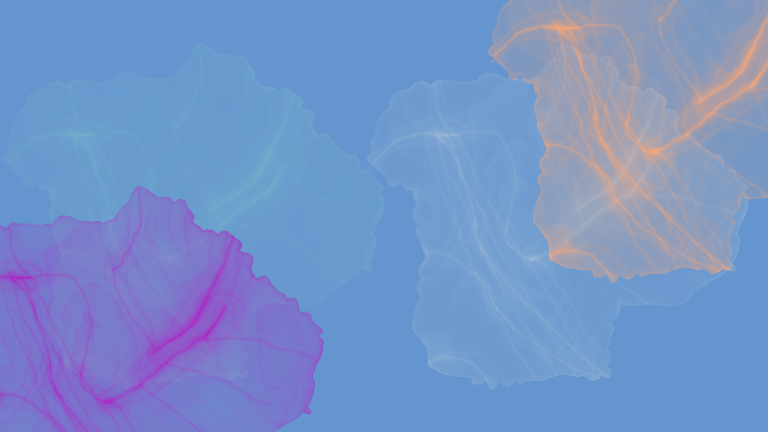
Reproduce this background procedurally as a WebGL 2 fragment shader.

```glsl
#version 300 es
precision highp float;
// Four translucent alcohol-ink blots with fine glowing veins on a flat blue ground.

uniform vec2 u_resolution;
out vec4 fragColor;

// Layout units: the canvas is 4.32 units high, y runs downward.
const float CANVAS_HEIGHT = 4.32;
const vec3 GROUND = vec3(0.395, 0.585, 0.81);
const vec3 TEAL = vec3(0.49, 0.74, 0.78);
const vec3 MIST = vec3(0.7, 0.78, 0.84);
const vec3 ORANGE = vec3(1.0, 0.65, 0.45);
const vec3 PURPLE = vec3(0.69, 0.13, 0.77);
const vec2 MIST_SHIFT = vec2(3.64, 0.0);
const vec2 ORANGE_SHIFT = vec2(4.85, -1.07);
const vec2 PURPLE_SHIFT = vec2(-0.61, 1.43);
const float EDGE_ROUGHNESS = 0.13;
const float SCALLOP = 0.07;
const float VEIN_WOBBLE = 0.16;
const float VEIN_SCALE = 0.6;
const float FOLDS = 8.0;
const int CURVE_STEPS = 8;

// Coarse silhouette shared by all blots.
const int CORNERS = 22;
const vec2 OUTLINE[CORNERS] = vec2[CORNERS](
  vec2(0.04, 1.62), vec2(0.09, 1.22), vec2(0.35, 0.84), vec2(0.7, 0.82),
  vec2(1.75, 0.76), vec2(2.0, 0.45), vec2(2.42, 0.62), vec2(2.62, 0.89),
  vec2(2.96, 0.91), vec2(3.18, 1.35), vec2(3.52, 1.58), vec2(3.82, 1.9),
  vec2(3.72, 2.68), vec2(3.08, 3.08), vec2(2.57, 3.02), vec2(2.45, 3.76),
  vec2(1.25, 3.87), vec2(0.64, 3.7), vec2(0.48, 3.1), vec2(0.58, 2.62),
  vec2(0.48, 1.9), vec2(0.24, 1.84));

float hash(vec2 p) {
  return fract(sin(dot(p, vec2(127.1, 311.7))) * 43758.5453);
}

float noise(vec2 p) {
  vec2 i = floor(p), f = fract(p);
  f = f * f * (3.0 - 2.0 * f);
  return mix(mix(hash(i), hash(i + vec2(1, 0)), f.x),
             mix(hash(i + vec2(0, 1)), hash(i + vec2(1, 1)), f.x), f.y);
}

float fbm(vec2 p) {
  float sum = 0.0, amp = 0.53;
  for (int i = 0; i < 4; i++) {
    sum += amp * noise(p);
    p = mat2(1.6, 1.2, -1.2, 1.6) * p + 3.7;
    amp *= 0.5;
  }
  return sum;
}

float segmentDistance(vec2 p, vec2 a, vec2 b) {
  vec2 ab = b - a;
  return length(p - a - ab * clamp(dot(p - a, ab) / dot(ab, ab), 0.0, 1.0));
}

// Signed distance to the silhouette, negative inside.
float outlineDistance(vec2 p) {
  float d = 1e3, side = 1.0;
  for (int i = 0; i < CORNERS; i++) {
    vec2 a = OUTLINE[i], b = OUTLINE[(i + 1) % CORNERS];
    d = min(d, segmentDistance(p, a, b));
    if ((a.y > p.y) != (b.y > p.y) &&
        p.x < a.x + (b.x - a.x) * (p.y - a.y) / (b.y - a.y)) side = -side;
  }
  return d * side;
}

// Glow along a quadratic curve: thin core, faint halo and a wandering echo line.
float vein(vec2 p, vec2 a, vec2 b, vec2 c, float width) {
  float d = 1e3, w = width * VEIN_SCALE;
  vec2 last = a;
  for (int i = 1; i <= CURVE_STEPS; i++) {
    float t = float(i) / float(CURVE_STEPS);
    vec2 next = mix(mix(a, b, t), mix(b, c, t), t);
    d = min(d, segmentDistance(p, last, next));
    last = next;
  }
  float gap = 0.2 * noise(p * 1.7 + a * 9.0);
  return 0.8 * exp(-d / w) + 0.18 * exp(-d / (6.0 * w)) + 0.25 * exp(-abs(d - gap) / w);
}

float veins(vec2 p) {
  float v = 0.0;
  // Crest and the long strands falling from it
  v += 0.7 * vein(p, vec2(0.08, 1.6), vec2(0.4, 1.28), vec2(0.9, 1.32), 0.025);
  v += 0.5 * vein(p, vec2(0.7, 0.84), vec2(0.72, 1.15), vec2(0.95, 1.33), 0.018);
  v += 0.6 * vein(p, vec2(0.75, 1.33), vec2(1.05, 1.65), vec2(1.08, 2.2), 0.018);
  v += 0.6 * vein(p, vec2(1.08, 2.2), vec2(1.22, 2.85), vec2(2.46, 3.76), 0.02);
  v += 0.5 * vein(p, vec2(0.55, 2.48), vec2(1.1, 2.6), vec2(1.32, 3.05), 0.025);
  v += 0.5 * vein(p, vec2(1.32, 3.05), vec2(1.6, 3.5), vec2(2.4, 3.78), 0.018);
  v += 0.6 * vein(p, vec2(0.64, 3.66), vec2(1.0, 3.45), vec2(1.28, 3.84), 0.025);
  // Loop and ridges of the upper half
  v += 0.5 * vein(p, vec2(0.8, 1.32), vec2(1.72, 1.15), vec2(1.43, 2.3), 0.016);
  v += 0.5 * vein(p, vec2(1.43, 2.3), vec2(1.4, 2.5), vec2(1.66, 2.6), 0.016);
  v += 0.5 * vein(p, vec2(2.01, 0.47), vec2(2.15, 1.0), vec2(1.74, 1.25), 0.016);
  v += 0.4 * vein(p, vec2(1.74, 1.25), vec2(1.8, 1.7), vec2(2.15, 2.05), 0.016);
  v += 0.7 * vein(p, vec2(2.95, 0.92), vec2(2.85, 1.6), vec2(2.15, 2.1), 0.025);
  v += 0.7 * vein(p, vec2(2.85, 1.66), vec2(2.4, 2.15), vec2(1.66, 2.6), 0.035);
  v += 0.3 * vein(p, vec2(2.85, 1.4), vec2(2.45, 1.9), vec2(2.0, 2.25), 0.17);
  v += 0.7 * exp(-length(p - vec2(1.66, 2.59)) / 0.05);
  // Threads fanning down the left body and out across the right
  for (float i = 0.0; i < 4.0; i++) {
    v += 0.35 * vein(p, vec2(0.65 + 0.1 * i, 1.35), vec2(0.9 + 0.2 * i, 2.6),
                     vec2(1.7 + 0.22 * i, 3.75), 0.016);
    v += 0.35 * vein(p, vec2(1.7 + 0.3 * i, 2.6 - 0.22 * i), vec2(2.1 + 0.25 * i, 3.1 - 0.4 * i),
                     vec2(2.4 + 0.45 * i, 3.5 - 0.45 * i), 0.018);
  }
  return v;
}

// Lays one ink blot over a colour; fade scales the wash on its right half.
vec3 blot(vec3 under, vec2 p, vec3 ink, float wash, float fade, float shine) {
  float d = outlineDistance(p) + EDGE_ROUGHNESS * (fbm(p * 4.0) - 0.5)
          + SCALLOP * (0.4 - abs(2.0 * noise(p * 7.0) - 1.0));
  float pixel = 0.6 * CANVAS_HEIGHT / u_resolution.y;
  if (d > pixel) return under;
  float cloud = fbm(p * 1.6 + 4.0);
  vec2 warped = p + VEIN_WOBBLE * (vec2(fbm(p * 2.2), fbm(p * 2.2 + 9.0)) - 0.5);
  // Silky folds: sharp on one side, soft on the other
  float fold = fract(FOLDS * noise(warped * vec2(1.1, 0.8) + 0.5 * cloud));
  float silk = exp(-5.0 * fold) * smoothstep(0.0, 0.06, fold) * cloud;
  float rim = exp(d / 0.022) * (0.1 + 0.6 * cloud);
  float fill = wash * (0.4 + 1.2 * cloud) * mix(1.0, fade, smoothstep(1.3, 2.3, p.x));
  float density = fill + shine * (veins(warped) + rim + 0.32 * silk);
  return mix(under, ink, min(density, 0.9) * smoothstep(pixel, -pixel, d));
}

void main() {
  vec2 p = vec2(gl_FragCoord.x, u_resolution.y - gl_FragCoord.y)
         * CANVAS_HEIGHT / u_resolution.y;
  vec3 color = blot(GROUND, p, TEAL, 0.11, 1.0, 0.36);
  color = blot(color, p - MIST_SHIFT, MIST, 0.1, 0.9, 0.42);
  color = blot(color, p - ORANGE_SHIFT, ORANGE, 0.19, 0.6, 0.68);
  color = blot(color, p - PURPLE_SHIFT, PURPLE, 0.18, 1.15, 0.6);
  fragColor = vec4(color, 1.0);
}
```
